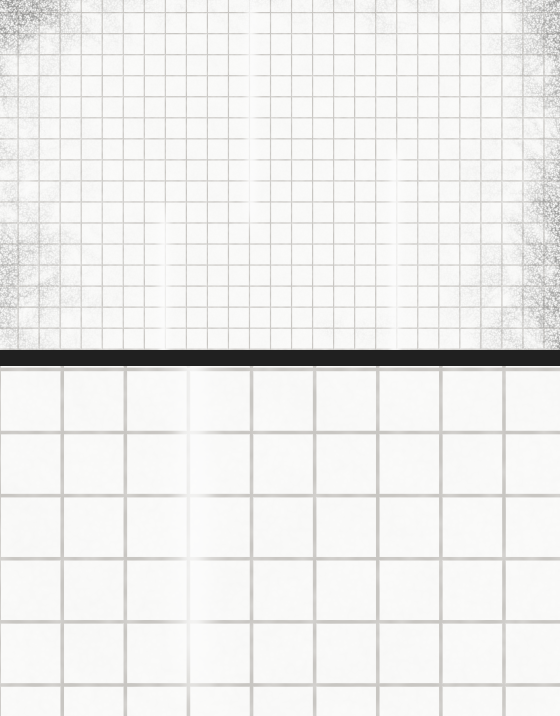
Top, the full canvas; bottom, a detail of the centre.
Reproduce this pattern procedurally as a WebGL 2 fragment shader.

```glsl
#version 300 es
precision highp float;
// Worn squared paper: thin grey grid, faded creases and sooty, grainy edges.

uniform vec2 u_resolution;
out vec4 fragColor;

vec2 hash22(vec2 p) {
    vec3 q = fract(p.xyx * vec3(0.1031, 0.1030, 0.0973));
    q += dot(q, q.yzx + 33.33);
    return fract((q.xx + q.yz) * q.zy);
}

// Distance to the nearest scattered cell point
float cellular(vec2 p) {
    vec2 cell = floor(p), f = fract(p);
    float nearest = 2.0;
    for (int y = -1; y <= 1; y++) {
        for (int x = -1; x <= 1; x++) {
            vec2 o = vec2(x, y);
            vec2 d = o + hash22(cell + o) - f;
            nearest = min(nearest, dot(d, d));
        }
    }
    return sqrt(nearest);
}

// Octaves of cellular noise, bent by sines to hide the cells
float clouds(vec2 p) {
    float sum = 0.0, amp = 0.5;
    for (int i = 0; i < 4; i++) {
        p += 0.25 * sin(p.yx * 2.3 + float(i) * 1.7);
        sum += amp * cellular(p);
        p = mat2(0.8, 0.6, -0.6, 0.8) * p * 2.1 + 7.3;
        amp *= 0.55;
    }
    return sum;
}

// Soft elliptical stain
float stain(vec2 p, vec2 center, vec2 radius) {
    vec2 d = (p - center) / radius;
    return exp(-dot(d, d));
}

// Soft vertical crease between two heights
float crease(vec2 p, float x, float bottom, float top) {
    float span = smoothstep(bottom - 0.05, bottom + 0.05, p.y)
               * (1.0 - smoothstep(top - 0.05, top + 0.05, p.y));
    return span * exp(-pow((p.x - x) / 0.018, 2.0));
}

void main() {
    // Sheet is 1.6 wide and 1 high
    vec2 p = gl_FragCoord.xy / u_resolution * vec2(1.6, 1.0);
    float pixel = 1.0 / u_resolution.y;

    float cloud = clouds(p * 9.0);
    float grain = cellular(p * 170.0) * 0.6 + cellular(p * 75.0 + 19.0) * 0.4;

    // Where dirt gathers: edges, corners and a few stains
    float dirt = 0.38 * exp(-p.x / 0.10) + 0.65 * exp(-(1.6 - p.x) / 0.08)
               + 0.14 * exp(-(1.0 - p.y) / 0.05);
    dirt += 0.75 * stain(p, vec2(0.04, 0.97), vec2(0.20, 0.10));
    dirt += 0.35 * stain(p, vec2(0.09, 0.20), vec2(0.14, 0.15));
    dirt += 0.30 * stain(p, vec2(1.58, 0.38), vec2(0.08, 0.18));
    dirt += 0.28 * stain(p, vec2(1.50, 0.12), vec2(0.16, 0.25));
    dirt += 0.30 * stain(p, vec2(1.56, 0.92), vec2(0.12, 0.16));
    dirt += 0.16 * stain(p, vec2(1.12, 0.95), vec2(0.08, 0.05));
    dirt += 0.12 * stain(p, vec2(1.00, 0.07), vec2(0.10, 0.04));

    // Break the dirt into blotches, specks and a faint weave
    float weave = 0.9 + 0.1 * sin(p.x * 480.0) * sin(p.y * 480.0);
    float soot = dirt * smoothstep(0.22, 0.75, cloud + 0.25 * dirt)
               * smoothstep(0.05, 0.80, grain) * weave;

    float fade = crease(p, 0.717, 0.36, 1.1) + crease(p, 1.128, -0.1, 0.58)
               + crease(p, 0.468, -0.1, 0.40) + 0.5 * crease(p, 0.07, 0.36, 0.70);
    fade = clamp(fade, 0.0, 1.0);

    // Grid lines with uneven ink
    const float pitch = 0.0601;
    vec2 toLine = abs(fract((p - vec2(0.0517, 0.0023)) / pitch + 0.5) - 0.5) * pitch;
    vec2 line = clamp((0.0017 - toLine) / pixel + 0.5, 0.0, 1.0);
    float ink = max(line.x, line.y) * (0.75 + 0.4 * cellular(p * 55.0 + 4.0));
    ink = min(ink, 1.0) * (1.0 - 0.8 * fade);

    // Paper, then ink, then soot
    vec3 color = vec3(0.982, 0.982, 0.978) - 0.012 * (grain - 0.4) - 0.012 * cloud;
    color = mix(color, vec3(0.99), 0.7 * fade);
    color = mix(color, vec3(0.775, 0.765, 0.75), ink * 0.95);
    color = mix(color, vec3(0.50, 0.50, 0.495), clamp(soot * 0.95, 0.0, 0.75));
    fragColor = vec4(color, 1.0);
}
```
